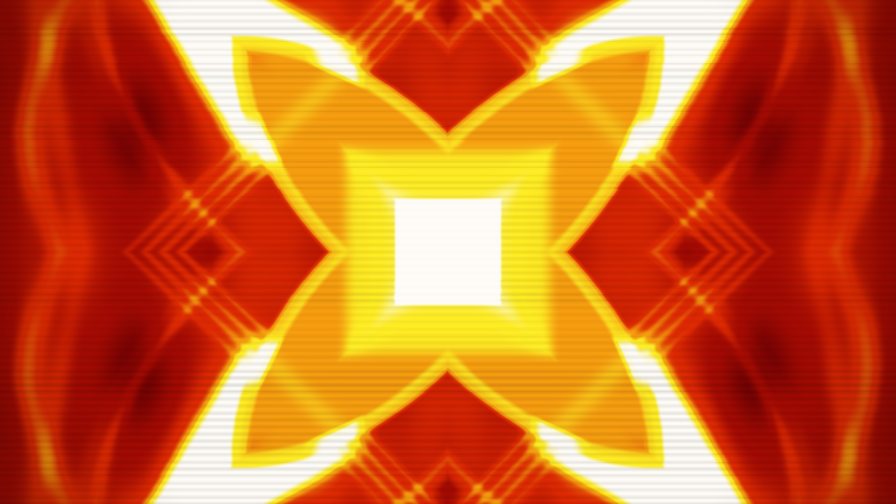
A WebGL 1 fragment shader for this background:

```glsl
precision highp float;
// Fiery kaleidoscope: white square in a four-pointed star, amber lattice and scanlines.

uniform vec2 u_resolution;

const vec3 MAROON = vec3(0.40, 0.00, 0.01);
const vec3 CRIMSON = vec3(0.64, 0.04, 0.01);
const vec3 SCARLET = vec3(0.87, 0.16, 0.01);
const vec3 AMBER = vec3(0.97, 0.62, 0.06);
const vec3 YELLOW = vec3(1.00, 0.93, 0.14);
const vec3 WHITE = vec3(1.00, 0.99, 0.97);

const float SQUARE_SIZE = 0.104;   // half side of the white core
const float HALO_SIZE = 0.20;      // half side of the yellow halo
const float STAR_TIP = 0.215;      // where the star outline meets each axis
const float OUTLINE_WIDTH = 0.017;
const float LATTICE_START = 0.53;
const float LATTICE_STEP = 0.036;
const float SCANLINES = 72.0;
const float SCAN_DEPTH = 0.09;

vec2 gradientAt(vec2 cell) {
  float h = fract(sin(dot(cell, vec2(127.1, 311.7))) * 43758.5);
  return vec2(cos(6.2832 * h), sin(6.2832 * h));
}

float gradientNoise(vec2 p) {
  vec2 i = floor(p);
  vec2 f = fract(p);
  vec2 u = f * f * f * (f * (f * 6.0 - 15.0) + 10.0);
  vec2 e = vec2(1.0, 0.0);
  float low = mix(dot(gradientAt(i), f), dot(gradientAt(i + e), f - e), u.x);
  float high = mix(dot(gradientAt(i + e.yx), f - e.yx),
                   dot(gradientAt(i + 1.0), f - 1.0), u.x);
  return mix(low, high, u.y);
}

float bell(float d, float width) {
  return exp(-d * d / (width * width));
}

// Maps heat from 0 to 1 onto the fire palette.
vec3 firePalette(float heat) {
  vec3 c = mix(MAROON, CRIMSON, smoothstep(0.0, 0.25, heat));
  c = mix(c, SCARLET, smoothstep(0.25, 0.45, heat));
  c = mix(c, AMBER, smoothstep(0.45, 0.68, heat));
  c = mix(c, YELLOW, smoothstep(0.68, 0.82, heat));
  return mix(c, WHITE, smoothstep(0.84, 1.0, heat));
}

// Red surroundings with side ribbons and the diamond lattice.
float backgroundHeat(vec2 q, float a, float b) {
  float cloud = gradientNoise(q * vec2(9.0, 5.0));
  float heat = 0.31 + 0.10 * cloud + 0.08 * bell(a - 0.32, 0.12);
  heat -= 0.24 * bell(length((q - vec2(0.62, 0.25)) * vec2(1.0, 0.65)), 0.10);
  heat -= 0.10 * smoothstep(0.82, 0.89, q.x);

  // Wavy ribbons near the left and right borders
  float ribbon = 0.785 + 0.045 * sin(q.y * 8.0 - 0.3) + 0.01 * cloud;
  heat += 0.20 * bell(q.x - ribbon, 0.028);
  heat += 0.10 * bell(q.x - 0.73 - 0.16 * q.y, 0.025);

  // Parallel diamond strands, with a softer wash behind them
  float diamond = a + b * 1.05;
  float strands = 0.0;
  for (int i = 0; i < 4; i++) {
    float offset = LATTICE_START + LATTICE_STEP * float(i);
    strands += (0.13 - 0.015 * float(i)) * bell(diamond - offset, 0.011);
  }
  heat += strands + 0.13 * bell(diamond - 0.59, 0.055) * smoothstep(0.0, 0.18, b);

  // Curved strands leaving the small diamonds on the axes
  float branch = a - 0.41 - 1.05 * b + 0.95 * b * b;
  heat += 0.16 * bell(branch, 0.016) + 0.06 * bell(branch - 0.03, 0.02);
  heat -= 0.12 * bell(abs(a - 0.47) + b, 0.028);
  return heat;
}

// Yellow star interior, brightest around the square.
float starHeat(float a, float b) {
  float halo = 1.0 - smoothstep(HALO_SIZE - 0.025, HALO_SIZE + 0.035, a);
  float heat = 0.67 + 0.13 * halo;
  heat += 0.05 * bell(a - b, 0.035) * halo;
  heat += 0.07 * (1.0 - smoothstep(SQUARE_SIZE, 0.17, a));
  heat += 0.07 * bell(a + b - 0.57, 0.045);
  return heat - 0.06 * smoothstep(0.33, 0.40, b);
}

void main() {
  vec2 p = (gl_FragCoord.xy - 0.5 * u_resolution) / u_resolution.y;
  float row = floor(p.y * SCANLINES);
  float jitter = gradientNoise(vec2(row * 0.73, 3.5));
  vec2 q = abs(p + vec2(0.003 * jitter, 0.0));
  float a = max(q.x, q.y);
  float b = min(q.x, q.y);

  // Signed distance to the curved star outline, positive inside
  float slope = 0.96 - 2.34 * b;
  float starDist = (STAR_TIP + 0.96 * b - 1.17 * b * b - a) / sqrt(1.0 + slope * slope);
  float inside = smoothstep(-0.008, 0.008, starDist);
  float heat = mix(backgroundHeat(q, a, b), starHeat(a, b), inside);

  // White arms fanning towards the corners, with a soft outer glow
  float armDist = (0.29 + 0.60 * b - a) / 1.17;
  float armReach = smoothstep(0.13, 0.24, b) * (1.0 - inside);
  heat += 0.30 * armReach * exp(-max(-armDist, 0.0) / 0.045);
  heat = mix(heat, 1.0, armReach * smoothstep(-0.022, 0.016, armDist));

  // Star outline, white hot where the lattice crosses it
  float outline = 1.0 - smoothstep(OUTLINE_WIDTH * 0.45, OUTLINE_WIDTH * 1.4, abs(starDist));
  float hotSpot = smoothstep(0.16, 0.19, b) * (1.0 - smoothstep(0.24, 0.29, b));
  heat = mix(heat, 0.79 + 0.21 * hotSpot, outline * 0.9);

  // Core square and final colour
  float core = 1.0 - smoothstep(SQUARE_SIZE - 0.003, SQUARE_SIZE + 0.005, a);
  vec3 color = firePalette(clamp(mix(heat, 1.0, core), 0.0, 1.0));
  float scan = 0.5 + 0.5 * cos(6.2832 * SCANLINES * p.y);
  color *= 1.0 - SCAN_DEPTH * scan * (0.7 + jitter) * (1.0 - 0.85 * core);
  color *= 1.0 - 0.22 * smoothstep(0.70, 1.05, length(p));
  gl_FragColor = vec4(color, 1.0);
}
```
